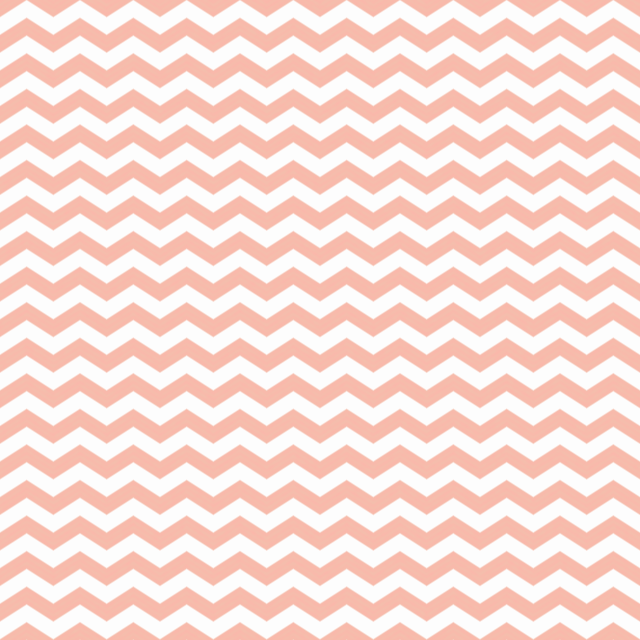
Reproduce this pattern procedurally as a Shadertoy shader.

```glsl
// Soft coral chevron stripes on near-white: a triangle wave shifts a periodic
// band, whose distance gives smooth edges. Faint threads follow the zigzag and
// wrapped value noise varies the ink, so the square tiles on all sides.

const vec2 REPEATS = vec2(12.0, 18.0);   // zigzags across, bands down
const float RISE = 0.48;                 // zigzag height in band periods
const float BAND_FILL = 0.5;             // inked part of a band period
const float EDGE_SOFTNESS = 0.0017;      // half-width of the edge blend
const float THREADS = 6.0;               // threads per band period
const float GRAIN_CELLS = 144.0;         // noise cells across the canvas
const float TAU = 6.2831853;

const vec3 PAPER = vec3(0.993, 0.993, 0.992);
const vec3 CORAL = vec3(0.980, 0.720, 0.668);
const vec3 PEACH = vec3(0.958, 0.745, 0.675);

// Sine-free hash of a lattice point
float hash(vec2 p) {
    vec3 q = fract(vec3(p.xyx) * 0.1031);
    q += dot(q, q.yzx + 33.33);
    return fract((q.x + q.y) * q.z);
}

// Value noise that repeats after a whole number of cells
float wrappedNoise(vec2 uv, float cells) {
    vec2 p = uv * cells;
    vec2 i = floor(p);
    vec2 f = smoothstep(0.0, 1.0, fract(p));
    vec2 a = mod(i, cells);
    vec2 b = mod(i + 1.0, cells);
    return mix(mix(hash(a), hash(vec2(b.x, a.y)), f.x),
               mix(hash(vec2(a.x, b.y)), hash(b), f.x), f.y);
}

// Triangle wave: 1 at whole numbers, 0 midway
float triangleWave(float x) {
    return abs(2.0 * fract(x) - 1.0);
}

// Position across the bands, counted downwards in band periods
float chevronPhase(vec2 uv, vec2 repeats, float rise) {
    return (1.0 - uv.y) * repeats.y - rise * triangleWave(uv.x * repeats.x);
}

// Signed distance to the band edges in canvas units, negative in the ink
float bandDistance(float phase, vec2 repeats, float rise, float fill) {
    float offset = abs(fract(phase - 0.5 + 0.5 * fill) - 0.5) - 0.5 * fill;
    float slope = 2.0 * rise * repeats.x / repeats.y;
    return offset / (repeats.y * sqrt(1.0 + slope * slope));
}

// Coral ink with fine threads and slight grain
vec3 inkColor(vec2 uv, float phase, float threads, float cells) {
    float thread = 0.5 + 0.5 * cos(TAU * threads * phase);
    float grain = wrappedNoise(uv, cells);
    return mix(CORAL, PEACH, mix(thread, grain, 0.5));
}

void mainImage(out vec4 fragColor, in vec2 fragCoord) {
    vec2 uv = fragCoord / iResolution.xy;
    float pixel = 1.0 / min(iResolution.x, iResolution.y);

    float phase = chevronPhase(uv, REPEATS, RISE);
    float dist = bandDistance(phase, REPEATS, RISE, BAND_FILL);
    float blend = max(EDGE_SOFTNESS, 0.75 * pixel);
    float ink = 1.0 - smoothstep(-blend, blend, dist);

    vec3 color = mix(PAPER, inkColor(uv, phase, THREADS, GRAIN_CELLS), ink);
    fragColor = vec4(color, 1.0);
}
```
